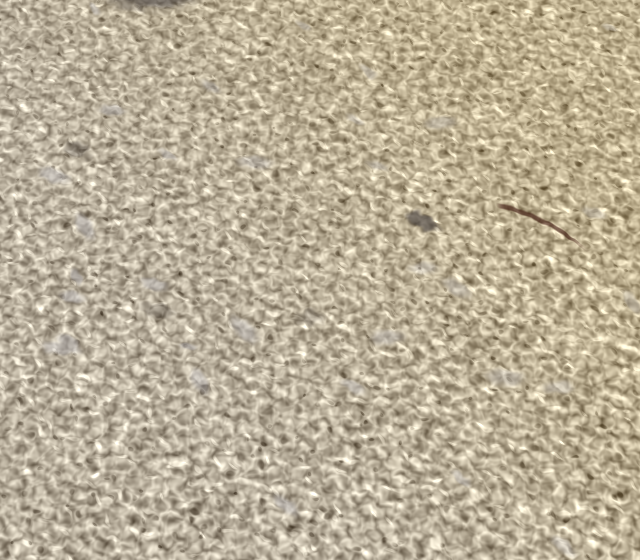
Write a WebGL 1 fragment shader that draws this texture.

```glsl
precision highp float;
// Coarse sandy ground: tan grains, pale slanted flakes, dark pits, a pebble and a twig.

uniform vec2 u_resolution;

#define MID_COLOR vec3(0.727, 0.684, 0.598)
#define PATCH_COLOR vec3(0.73, 0.705, 0.67)
#define SLATE_COLOR vec3(0.39, 0.36, 0.33)
#define TWIG_COLOR vec3(0.38, 0.26, 0.20)
#define WARM_SHIFT vec3(0.022, 0.004, -0.055)
#define GRAIN_SIZE 0.0135
#define GRAIN_STRETCH 1.45
#define GRAIN_TILT -0.5
#define GRAIN_CONTRAST 0.37
#define FINE_CONTRAST 0.20
#define FLAKE_LIGHT 0.16
#define PIT_DARK 0.17

vec2 hash2(vec2 p) {
  vec3 q = fract(p.xyx * vec3(0.1031, 0.1030, 0.0973));
  q += dot(q, q.yzx + 33.33);
  return fract((q.xx + q.yz) * q.zy);
}

vec2 rotate(vec2 p, float angle) {
  float c = cos(angle), s = sin(angle);
  return vec2(c * p.x + s * p.y, c * p.y - s * p.x);
}

float cornerSlope(vec2 cell, vec2 offset) {
  float angle = 6.2832 * hash2(cell + 300.0).x;
  return dot(vec2(cos(angle), sin(angle)), offset);
}

// Gradient noise, centred on zero
float noise(vec2 p) {
  vec2 i = floor(p), f = fract(p);
  vec2 w = f * f * f * (f * (f * 6.0 - 15.0) + 10.0);
  vec2 e = vec2(1.0, 0.0);
  float low = mix(cornerSlope(i, f), cornerSlope(i + e, f - e), w.x);
  float high = mix(cornerSlope(i + e.yx, f - e.yx), cornerSlope(i + 1.0, f - 1.0), w.x);
  return mix(low, high, w.y);
}

// Soft ellipse coverage
float spot(vec2 p, vec2 radii, float angle) {
  return 1.0 - smoothstep(0.5, 1.35, length(rotate(p, angle) / radii));
}

// Randomly placed, sized and turned ellipses, one candidate per cell
float scatter(vec2 p, float cellSize, float chance, vec2 radii, float seed) {
  vec2 home = floor(p / cellSize);
  float cover = 0.0;
  for (int y = -1; y <= 1; y++) {
    for (int x = -1; x <= 1; x++) {
      vec2 cell = home + vec2(float(x), float(y));
      vec2 place = hash2(cell + seed);
      vec2 traits = hash2(cell + seed + 71.0);
      vec2 offset = p - (cell + place) * cellSize;
      float angle = GRAIN_TILT + 1.3 * (traits.y - 0.5);
      float size = 0.65 + 0.7 * fract(traits.y * 7.3);
      float shape = spot(offset, radii * size, angle);
      cover = max(cover, shape * step(traits.x, chance));
    }
  }
  return cover;
}

// Tapered curved stroke
float twig(vec2 p) {
  float t = (p.x - 0.885) / 0.165;
  float bend = 0.634 - 0.03 * t - 0.052 * t * t;
  float width = 0.003 + 0.004 * t * (1.0 - t);
  float ends = smoothstep(0.0, 0.08, t) * (1.0 - smoothstep(0.75, 1.05, t));
  return ends * (1.0 - smoothstep(0.5, 1.6, abs(p.y - bend) / width));
}

void main() {
  vec2 p = gl_FragCoord.xy / u_resolution.y;

  // Grains shrink gently with distance
  vec2 ground = vec2(p.x - 0.57, p.y) * (0.9 + 0.22 * p.y) + 2.0;
  vec2 warp = vec2(noise(ground * 55.0), noise(ground * 55.0 + 40.0));
  vec2 warped = ground + 0.006 * warp;
  vec2 along = rotate(warped, GRAIN_TILT) / vec2(GRAIN_STRETCH, 1.0);

  // Grain tone from coarse, fine and broad noise
  float tone = GRAIN_CONTRAST * noise(along / GRAIN_SIZE);
  tone += FINE_CONTRAST * noise(warped / (0.6 * GRAIN_SIZE) + 17.0);
  tone += 0.05 * noise(ground * 9.0);
  tone += FLAKE_LIGHT * scatter(warped, 0.030, 0.5, vec2(0.0105, 0.0038), 11.0);
  tone -= PIT_DARK * scatter(warped, 0.027, 0.4, vec2(0.0056, 0.0040), 47.0);
  tone *= mix(1.12, 0.88, p.y);

  // Pale grey stones half buried in the sand
  float stones = scatter(warped, 0.13, 0.4, vec2(0.024, 0.011), 90.0);
  tone *= 1.0 - 0.4 * stones;
  vec3 color = mix(MID_COLOR, PATCH_COLOR, 0.8 * stones) + tone * vec3(1.0, 1.02, 1.0);

  // Warmer light toward the upper right
  float warmth = smoothstep(0.5, 1.7, p.x + 0.75 * p.y);
  color += WARM_SHIFT * (warmth - 0.25);

  // Slate pebble, fainter grey stones, shaded top edge and twig
  vec2 q = p + 0.012 * warp;
  float slate = 0.85 * spot(q - vec2(0.752, 0.606), vec2(0.032, 0.014), -0.4);
  slate += 0.5 * spot(q - vec2(0.141, 0.732), vec2(0.022, 0.014), -0.2);
  slate += 0.35 * spot(q - vec2(0.283, 0.446), vec2(0.030, 0.014), -0.2);
  slate += 0.35 * spot(q - vec2(0.553, 0.432), vec2(0.024, 0.015), 0.2);
  slate += 0.8 * spot(q - vec2(0.27, 1.01), vec2(0.08, 0.028), 0.0);
  color = mix(color, SLATE_COLOR + 0.3 * tone, min(slate, 0.9));
  color = mix(color, TWIG_COLOR + 0.3 * tone, 0.85 * twig(p + 0.003 * warp));

  gl_FragColor = vec4(clamp(color, 0.0, 1.0), 1.0);
}
```
